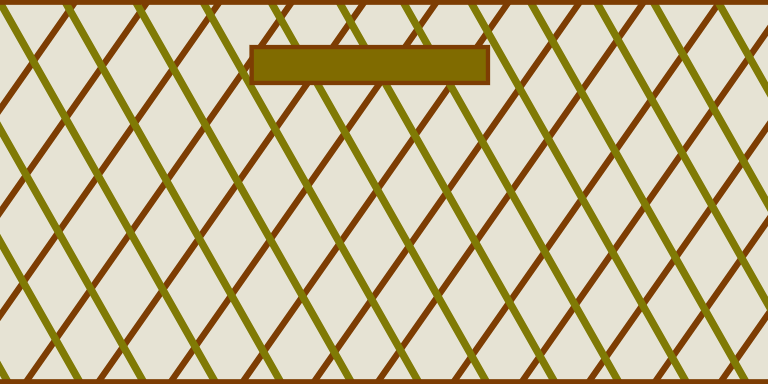
This pattern is drawn by a WebGL 2 fragment shader. Its source:

```glsl
#version 300 es
precision highp float;
// A lattice of two crossing sets of slanted slats, olive laid over brown,
// between two rails, with one blank framed panel near the top.
// Slats are line distances; layered sines make their spacing uneven.

#define OLIVE_COUNT 15
#define BROWN_COUNT 14
#define OLIVE_PITCH 0.1714
#define BROWN_PITCH 0.1826
#define OLIVE_LEAN 0.567
#define BROWN_LEAN -0.700
#define OLIVE_WIDTH 0.0195
#define BROWN_WIDTH 0.0166
#define RAIL_WIDTH 0.0125
#define FRAME_WIDTH 0.0115

uniform vec2 u_resolution;
out vec4 outColor;

const float PI = 3.14159;
const vec3 CREAM = vec3(0.90, 0.89, 0.83);
const vec3 BROWN = vec3(0.49, 0.24, 0.01);
const vec3 OLIVE = vec3(0.50, 0.48, 0.02);
const vec3 PANEL = vec3(0.50, 0.42, 0.00);

// Coverage of a shape from its signed distance, softened over one pixel
float cover(float dist) {
    float pixel = 1.0 / u_resolution.y;
    return 1.0 - smoothstep(-0.6 * pixel, 0.6 * pixel, dist);
}

// Signed distance to a slat that meets the top edge at topX
float slat(vec2 p, float topX, float lean, float width) {
    float across = p.x - topX - lean * (1.0 - p.y);
    return abs(across) / sqrt(1.0 + lean * lean) - 0.5 * width;
}

float box(vec2 p, vec2 halfSize) {
    vec2 d = abs(p) - halfSize;
    return length(max(d, 0.0)) + min(max(d.x, d.y), 0.0);
}

// Slow drift of the spacing; t runs from 0 to 1 over a set of slats
float drift(float t, float bulge, float skew) {
    return bulge * sin(PI * t) - skew * sin(2.0 * PI * t);
}

float oliveTop(float k) {
    float wobble = -0.0057 * cos(3.383 * k);
    return -0.538 + OLIVE_PITCH * k + drift(k / 14.0, 0.0417, 0.0104) + wobble;
}

float brownTop(float k) {
    float slip = -0.017 * exp(-5.0 * (k - 8.0) * (k - 8.0));
    return 0.1992 + BROWN_PITCH * k + drift(k / 13.0, 0.0352, 0.0065) + slip;
}

void main() {
    // One unit is the canvas height
    vec2 p = gl_FragCoord.xy / u_resolution.y;
    float aspect = u_resolution.x / u_resolution.y;
    p.x *= 2.0 / aspect;

    // Nearest slat of each set
    float brownDist = 1e3;
    for (int i = 0; i < BROWN_COUNT; i++)
        brownDist = min(brownDist, slat(p, brownTop(float(i)), BROWN_LEAN, BROWN_WIDTH));
    float oliveDist = 1e3;
    for (int i = 0; i < OLIVE_COUNT; i++)
        oliveDist = min(oliveDist, slat(p, oliveTop(float(i)), OLIVE_LEAN, OLIVE_WIDTH));

    vec3 color = mix(CREAM, BROWN, cover(brownDist));
    color = mix(color, OLIVE, cover(oliveDist));

    // Rails along the top and bottom
    float railDist = min(p.y, 1.0 - p.y) - RAIL_WIDTH;
    color = mix(color, BROWN, cover(railDist));

    // Framed panel
    float panelDist = box(p - vec2(0.9630, 0.8307), vec2(0.3135, 0.0525));
    color = mix(color, BROWN, cover(panelDist));
    color = mix(color, PANEL, cover(panelDist + FRAME_WIDTH));

    outColor = vec4(color, 1.0);
}
```
